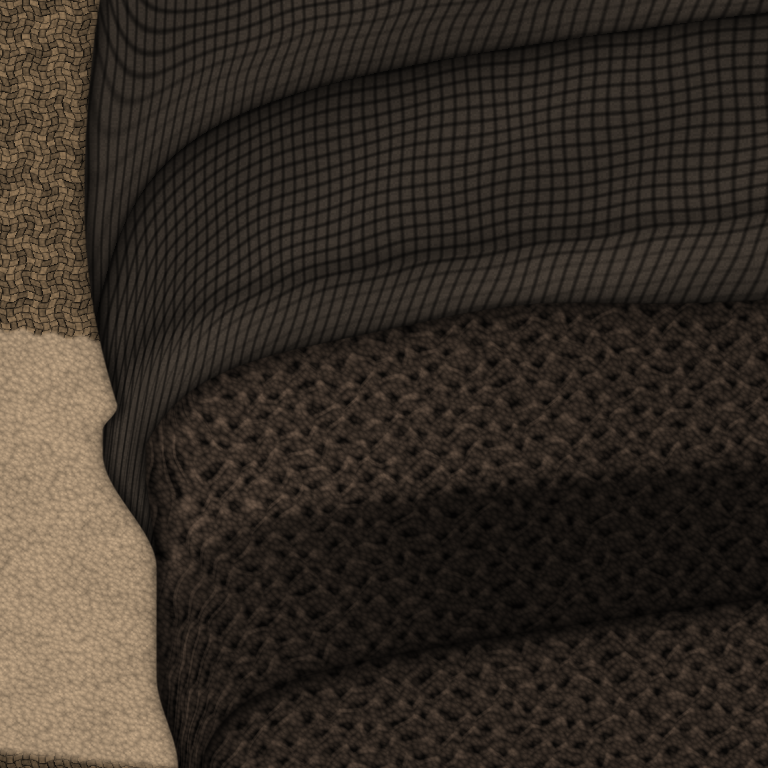
This texture is drawn by a three.js fragment shader. Its source:

```glsl
// Draped waffle blanket over a chunky knit throw, beside woven cloth and tan carpet.
varying vec2 vUv;

float hash(vec2 p) {
  return fract(sin(dot(p, vec2(127.1, 311.7))) * 43758.5);
}

// Distance to the nearest scattered point, one point per unit cell
float cellular(vec2 p) {
  float nearest = 1.0;
  for (int j = -1; j <= 1; j++)
    for (int i = -1; i <= 1; i++) {
      vec2 cell = floor(p) + vec2(float(i), float(j));
      vec2 point = cell + vec2(hash(cell), hash(cell + 37.0));
      nearest = min(nearest, length(point - p));
    }
  return nearest;
}

// Signed distance below a fold that droops steeply towards its left end
float belowFold(vec2 p, float level, float slope, float drop, float left) {
  float t = max(p.x - left, 0.01);
  float steep = slope + drop / (t * t);
  return (level + slope * p.x - drop / t - p.y) * inversesqrt(1.0 + steep * steep);
}

// Left outline of the draped stack, as x for a given height
float outline(float y) {
  float d = y - 0.74;
  float upper = 0.11 + d * d * (d > 0.0 ? 0.3 : 0.6);
  float lower = 0.134 + 0.07 * (1.0 - smoothstep(0.26, 0.41, y))
              + 0.028 * (1.0 - smoothstep(0.0, 0.12, y));
  return mix(lower, upper, smoothstep(0.44, 0.475, y));
}

vec3 carpet(vec2 p) {
  vec2 q = mat2(0.85, 0.5, -0.5, 0.85) * p;
  float tuft = cellular(q * vec2(110.0, 190.0));
  float patches = sin(p.x * 43.0 + 3.0 * sin(p.y * 31.0)) * sin(p.y * 37.0 + p.x * 20.0);
  float light = 1.1 - 0.32 * tuft + 0.035 * patches + 0.1 * (hash(floor(p * 380.0)) - 0.5);
  return vec3(0.66, 0.565, 0.455) * light;
}

vec3 weave(vec2 p) {
  vec2 q = p * vec2(95.0, 110.0) + 0.3 * sin(p.yx * 140.0);
  vec2 id = floor(q), c = abs(fract(q) - 0.5);
  float over = mod(id.x + id.y, 2.0);
  float strand = 1.0 - smoothstep(0.2, 0.5, mix(c.x, c.y, over));
  float light = 0.4 + 0.5 * strand + 0.4 * (hash(id) - 0.5) + 0.3 * (0.5 - cellular(p * 210.0));
  return vec3(0.47, 0.385, 0.285) * light;
}

// Square cells on the flat cloth, stretched to slanted ribs on the rolls
vec3 waffle(vec2 p, float crease, float ridge, float hem) {
  float upperRoll = smoothstep(-0.1, -0.04, crease) * step(crease, 0.0);
  float roll = max(smoothstep(0.005, 0.04, ridge), upperRoll);
  vec2 q = vec2(87.0 * log(0.0105 + 0.0115 * p.x), crease * 58.0);
  q.x += 22.0 * max(ridge, 0.0) + 18.0 * upperRoll * (crease + 0.1);
  q += 0.12 * sin(p.yx * 37.0 + 2.0 * sin(p * 19.0));
  vec2 groove = smoothstep(0.24, 0.5, abs(fract(q) - 0.5));
  float cloth = (1.0 - 0.48 * groove.x) * (1.0 - 0.5 * groove.y * (1.0 - 0.65 * roll));
  cloth *= 0.95 + 0.14 * hash(floor(p * 350.0));

  // Shadows under the crease and in the valley, light on the rounded rolls
  float light = 0.96 + 0.06 * sin(p.x * 9.0 + crease * 24.0);
  light *= crease > 0.0 ? 1.0 - 0.65 * exp(-crease / 0.022)
                        : 1.0 - 0.6 * exp(crease / 0.009);
  light *= 1.0 - 0.2 * exp(-pow((ridge + 0.008) / 0.014, 2.0));
  light += 0.13 * exp(-pow((ridge - 0.04) / 0.03, 2.0));
  light *= 1.0 - 0.6 * exp(-abs(hem) / 0.008);
  return vec3(0.222, 0.194, 0.167) * cloth * light;
}

// Staggered dark loops framed by pale V-shaped strands
vec3 knit(vec2 p, float ridge, float roll, float hem) {
  vec2 q = vec2(p.x * 29.0, ridge * 38.0);
  q += 0.18 * sin(p.yx * 71.0 + 2.0 * sin(p * 47.0));
  q.x += 0.5 * mod(floor(q.y), 2.0);
  vec2 c = fract(q) - 0.5;
  float hole = 1.0 - smoothstep(0.12, 0.5, length(c * vec2(1.0, 0.9)));
  float strand = 1.0 - smoothstep(0.05, 0.24, abs(c.y + 0.85 * abs(c.x) - 0.22));
  float fibre = cellular(mat2(0.8, 0.6, -0.6, 0.8) * p * vec2(120.0, 180.0));
  float yarn = 0.66 - 0.42 * hole + 0.34 * strand + 0.5 * (0.45 - fibre);

  // Broad lighting for the top slope, the dark roll and the lower slope
  float top = mix(1.08, 0.82, smoothstep(0.25, 0.9, p.x));
  float dark = mix(0.72, 0.42, smoothstep(0.25, 0.65, p.x));
  float light = mix(top, dark, smoothstep(-0.012, 0.025, ridge));
  light *= 1.0 - 0.55 * exp(-max(hem, 0.0) / 0.018);
  light *= 1.0 - 0.6 * exp(-max(-roll, 0.0) / 0.007);
  light = mix(light, 0.87 * (1.0 - 0.75 * exp(-max(roll, 0.0) / 0.018)),
              smoothstep(-0.0015, 0.0015, roll));
  return vec3(0.315, 0.257, 0.212) * max(yarn, 0.12) * light;
}

void main() {
  vec2 p = vUv;
  float crease = belowFold(p, 0.908, 0.1, 0.0225, 0.058);
  float ridge = belowFold(p, 0.635, 0.1, 0.0138, 0.06);
  float hemBump = 0.018 * exp(-pow((p.x - 0.68) / 0.16, 2.0));
  float hem = belowFold(p - vec2(0.0, hemBump), 0.575, 0.05, 0.0139, 0.105);
  float knitRidge = belowFold(p, 0.335, 0.08, 0.005, 0.182);
  float knitRoll = belowFold(p, 0.1, 0.13, 0.0059, 0.215);

  // Floor behind, with a dark woven strip at the bottom
  float clothEdge = p.y - 0.572 + 0.11 * p.x + 0.003 * sin(p.x * 160.0);
  vec3 color = mix(carpet(p), weave(p), smoothstep(-0.004, 0.004, clothEdge));
  float strip = 1.0 - smoothstep(0.012, 0.03, p.y + 0.1 * p.x);
  color = mix(color, weave(p) * 0.8, strip);
  float inside = p.x - outline(p.y);
  color *= 1.0 - 0.4 * exp(min(inside, 0.0) / 0.008);

  // Knit shows below the hem; a thin tail of the blanket hangs at its left
  float knitLeft = 0.19 + 0.14 * max(0.375 - p.y, 0.0) - 0.15 * (1.0 - smoothstep(0.25, 0.28, p.y));
  float underHem = min(hem, p.x - knitLeft);
  vec3 drape = mix(waffle(p, crease, ridge, underHem), knit(p, knitRidge, knitRoll, underHem),
                   smoothstep(-0.0015, 0.0015, underHem));
  drape *= 0.5 + 0.5 * smoothstep(0.0, 0.022, inside);
  gl_FragColor = vec4(mix(color, drape, smoothstep(-0.0015, 0.0015, inside)), 1.0);
}
```
